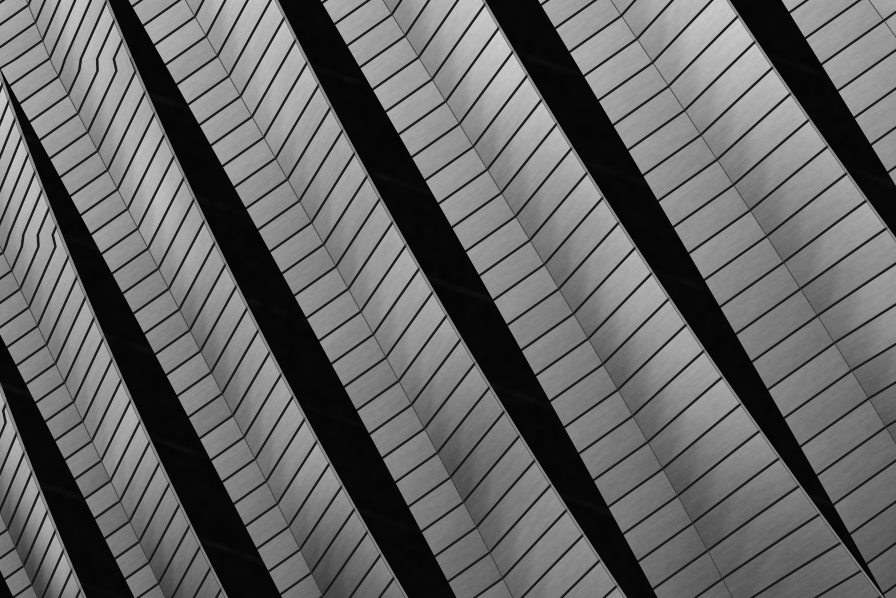
Give the GLSL for this pattern, as a Shadertoy shader.

```glsl
#define SEAM_HALF 0.0019
#define FOLD_HALF 0.0009
#define RIM_WIDTH 0.0045
#define PITCH 0.0352
#define PITCH_GROWTH 0.35
#define LEFT_SLOPE 0.7
#define GAP_WIDTH 0.09
#define TONE_TOP 0.65
#define TONE_FALL 0.21
#define PANEL_VARIATION 0.05
#define GAP_COLOR 0.018

float hash(vec2 p) {
    return fract(sin(dot(p, vec2(127.1, 311.7))) * 43758.5453);
}

float noise(vec2 p) {
    vec2 i = floor(p), f = fract(p);
    f = f * f * (3.0 - 2.0 * f);
    return mix(mix(hash(i), hash(i + vec2(1, 0)), f.x),
               mix(hash(i + vec2(0, 1)), hash(i + vec2(1, 1)), f.x), f.y);
}

// Left side of dark gap k at depth y (0 at the top, 1 at the bottom)
float gapStart(float k, float y) {
    float top = 0.465 + 0.315 * k + 0.0313 * k * k;
    float bottom = 1.049 + 0.398 * k + 0.0322 * k * k;
    return mix(top, bottom, y) - 0.09 * y * (1.0 - y);
}

// Right side of the gap, which tapers towards both ends
float gapEnd(float k, float y) {
    float t = k + 3.4 * y - 1.4;
    return gapStart(k, y) + max(GAP_WIDTH - 0.0098 * t * t, 0.0);
}

// Crease that splits the strip between gap k and gap k + 1
float foldX(float k, float y) {
    float share = 0.38 + 0.15 * y - 0.2 * y * y;
    return mix(gapEnd(k, y), gapStart(k + 1.0, y), share);
}

// Steepness of the seams on the right face
float rightSlope(float k, float y) {
    return clamp(1.55 - 0.4 * k - 0.9 * y, 0.6, 2.6);
}

float lineMask(float d, float halfWidth, float aa) {
    return 1.0 - smoothstep(halfWidth - 0.6 * aa, halfWidth + 0.6 * aa, abs(d));
}

float stripTone(float k, vec2 p, float start, float end, float aa) {
    float fold = foldX(k, p.y);
    float foldSlope = (foldX(k, p.y + 0.01) - foldX(k, p.y - 0.01)) / 0.02;
    float d = p.x - fold;
    bool isRight = d > 0.0;

    // Follow the seam direction back to the crease
    float s = LEFT_SLOPE, foldY = p.y;
    for (int i = 0; i < 2; i++) {
        if (isRight) s = rightSlope(k, foldY);
        foldY = p.y + d * s / (1.0 + s * foldSlope);
    }

    // Panel rows widen with depth
    float pitch = PITCH + 0.003 * k;
    float growth = 1.0 + PITCH_GROWTH * foldY;
    float row = log(growth / (1.0 + PITCH_GROWTH * 0.483)) / (pitch * PITCH_GROWTH);
    float id = floor(row), v = row - id;
    float toSeam = (min(v, 1.0 - v)) * pitch * growth
                 * (1.0 + s * foldSlope) / sqrt(1.0 + s * s);

    // Broad light on each face
    float tone = TONE_TOP - TONE_FALL * p.y;
    float u = isRight ? d / max(end - fold, 0.001) : -d / max(fold - start, 0.001);
    if (isRight) {
        tone += 0.07 * (1.0 - p.y) + 0.13 * (u - 0.5);
        float sheen = noise(vec2(k * 7.3 + u * 1.5, foldY * 5.0));
        tone += (0.13 - 0.04 * k) * (sheen - 0.45);
        float shade = smoothstep(0.55, 0.35, u + 0.3 * v);
        tone -= 0.05 * shade;
    } else {
        tone += 0.05 * (u - 0.6);
    }
    tone -= 0.08 * smoothstep(0.9, 1.5, p.x) * p.y;

    // Panel differences, slight curvature and brushed grain
    tone += PANEL_VARIATION * (hash(vec2(id, k * 2.0 + float(isRight))) - 0.5);
    tone += 0.04 * (0.5 - v);
    tone += 0.035 * (noise(vec2(d * 40.0, row * 14.0)) - 0.5);
    tone += 0.025 * (noise(p * 260.0) - 0.5);

    // Seams, crease and outer rim
    tone = mix(tone, 0.07, 0.95 * lineMask(toSeam, SEAM_HALF, aa));
    tone = mix(tone, 0.2, 0.75 * lineMask(d * 0.87, FOLD_HALF, aa));
    float rim = (end - p.x) * 0.87;
    tone = mix(tone, 0.2, 0.6 * lineMask(rim - RIM_WIDTH, 0.0008, aa));
    return mix(tone, 0.5, 0.8 * (1.0 - smoothstep(RIM_WIDTH - aa, RIM_WIDTH, rim)));
}

// Faint rails and cross bars inside the gaps
float gapTone(vec2 p) {
    float bars = abs(fract((p.y - 0.35 * p.x) * 7.0) - 0.5);
    float glint = smoothstep(0.06, 0.0, bars) * noise(p * 45.0);
    return GAP_COLOR + 0.035 * glint + 0.015 * noise(p * 70.0);
}

void mainImage(out vec4 fragColor, in vec2 fragCoord) {
    vec2 p = fragCoord / iResolution.y;
    p.y = 1.0 - p.y;
    float aa = 1.0 / iResolution.y;
    float tone = gapTone(p);

    for (int i = -4; i <= 2; i++) {
        float k = float(i);
        float start = gapEnd(k, p.y), end = gapStart(k + 1.0, p.y);
        float inside = min(p.x - start, end - p.x) * 0.87;
        float cover = smoothstep(-0.6 * aa, 0.6 * aa, inside);
        if (cover > 0.0) tone = mix(tone, stripTone(k, p, start, end, aa), cover);
    }
    fragColor = vec4(vec3(clamp(tone, 0.0, 1.0)), 1.0);
}
```
